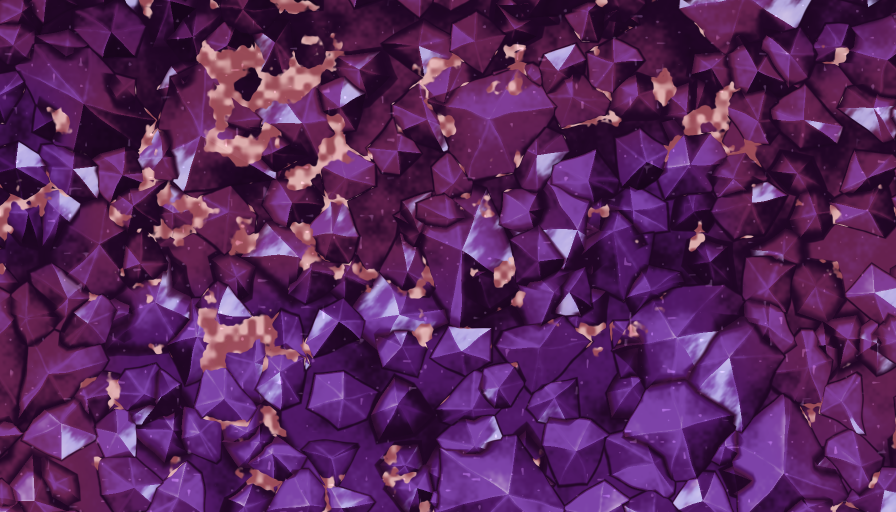
Write a WebGL 1 fragment shader that draws this texture.

```glsl
precision highp float;
// Amethyst geode: overlapping faceted violet crystals with dark crevices, glints and rosy crust.
uniform vec2 u_resolution;

#define BIG_SCALE 4.3      // large crystals per canvas height
#define SMALL_SCALE 9.0    // small crystals per canvas height
#define EXPOSURE 0.47      // mean tone of the facets
#define FACET_CONTRAST 0.42
#define GLINT_LEVEL 0.93   // facets above this level reflect the light
#define CRUST_LEVEL 0.73   // higher means less crust
#define SHADOW vec3(0.13, 0.025, 0.15)
#define DEEP vec3(0.31, 0.09, 0.40)
#define VIOLET vec3(0.49, 0.26, 0.66)
#define LILAC vec3(0.76, 0.64, 0.82)
#define WINE vec3(0.40, 0.13, 0.31)
#define ROSE vec3(0.75, 0.37, 0.42)

const float TAU = 6.28318;

struct Surface {
  float height;  // highest crystal
  float below;   // second highest crystal
  float ridge;   // distance to the nearest facet edge
  float facet;   // random value of the facet
  vec2 normal;   // downhill direction of the facet
};

vec3 hash3(vec2 p) {
  vec3 q = fract(p.xyx * vec3(0.1031, 0.1030, 0.0973));
  q += dot(q, q.yxz + 33.33);
  return fract((q.xxy + q.yzz) * q.zyx);
}

float noise(vec2 p) {
  vec2 i = floor(p), f = fract(p);
  f = f * f * (3.0 - 2.0 * f);
  float low = mix(hash3(i).x, hash3(i + vec2(1.0, 0.0)).x, f.x);
  float high = mix(hash3(i + vec2(0.0, 1.0)).x, hash3(i + 1.0).x, f.x);
  return mix(low, high, f.y);
}

float fbm(vec2 p) {
  float sum = 0.0, gain = 0.53;
  for (int i = 0; i < 4; i++) {
    sum += gain * noise(p);
    p = mat2(1.6, 1.2, -1.2, 1.6) * p + 7.7;
    gain *= 0.5;
  }
  return sum;
}

// Adds one grid of irregular six-sided pyramids, keeping the highest.
void addCrystals(vec2 p, float scale, float lift, inout Surface s) {
  vec2 q = p * scale, cell = floor(q);
  for (int y = -1; y <= 1; y++) {
    for (int x = -1; x <= 1; x++) {
      vec2 corner = cell + vec2(float(x), float(y));
      vec2 id = corner + scale * 10.0;
      vec3 seed = hash3(id);
      vec2 d = q - corner - 0.1 - 0.8 * seed.xy;
      float slope = -9.0, nextSlope = -9.0, facet = 0.0;
      vec2 normal = vec2(0.0);
      for (int i = 0; i < 6; i++) {
        float n = float(i);
        vec3 r = hash3(id + vec2(17.3, 9.1) * (n + 1.0));
        float angle = (n + seed.z + 0.6 * r.x) * TAU / 6.0;
        vec2 dir = vec2(cos(angle), sin(angle)) * (0.75 + 0.7 * r.y);
        float m = dot(d, dir);
        if (m > slope) {
          nextSlope = slope;
          slope = m;
          normal = dir;
          facet = r.z;
        } else {
          nextSlope = max(nextSlope, m);
        }
      }
      float wall = 5.0 * max(slope - 0.42 - 0.12 * seed.x, 0.0);
      float h = (lift + 0.55 * fract(seed.z * 7.0) - slope - wall) / scale;
      if (h > s.height) {
        s = Surface(h, s.height, (slope - nextSlope) / scale, facet, normal);
      } else {
        s.below = max(s.below, h);
      }
    }
  }
}

vec3 toneRamp(float t, float warmth) {
  vec3 c = mix(SHADOW * 0.7, SHADOW, smoothstep(-0.1, 0.14, t));
  c = mix(c, mix(DEEP, WINE, warmth), smoothstep(0.12, 0.40, t));
  c = mix(c, mix(VIOLET, WINE * 1.35, 0.3 * warmth), smoothstep(0.40, 0.70, t));
  return mix(c, LILAC, smoothstep(0.74, 1.05, t));
}

vec3 geode(vec2 p, float heightOnCanvas) {
  vec2 bent = p + 0.008 * vec2(noise(p * 22.0), noise(p * 22.0 + 40.0));
  Surface s = Surface(-0.02, -0.05, 0.1, 0.3, vec2(0.0));
  addCrystals(bent, BIG_SCALE, 0.12, s);
  addCrystals(bent + 3.7, SMALL_SCALE, 0.2, s);
  float gap = s.height - s.below;
  float cloud = fbm(p * 11.0 + s.facet * 20.0);
  float fine = noise(p * 130.0);
  float region = noise(p * 2.3 + 5.0);

  // Facet light, inner clouds, and shade toward the crevices
  float tone = EXPOSURE + FACET_CONTRAST * (s.facet - 0.5);
  tone += 0.12 * dot(s.normal, vec2(-0.5, 0.75)) + 1.5 * (s.height - 0.05);
  tone += 0.55 * (cloud - 0.5) + 0.07 * (fine - 0.5);
  tone += 0.22 * (region - 0.5) + 0.24 * (0.45 - heightOnCanvas);
  tone *= mix(0.42, 1.0, smoothstep(0.0, 0.028, gap));
  float edge = 1.0 - smoothstep(0.0, 0.006, s.ridge);
  tone += 0.10 * edge * smoothstep(0.01, 0.03, gap);
  float warmth = smoothstep(0.38, 0.72, noise(p * 3.1 + 20.0) + 0.35 * (heightOnCanvas - 0.4));
  warmth = max(warmth, 0.7 * (1.0 - smoothstep(0.002, 0.012, gap)));
  vec3 color = toneRamp(tone, warmth);

  // Cool reflections on a few facets
  float streak = fbm(vec2(p.x + p.y, 2.0 * (p.y - p.x)) * 12.0);
  float glint = smoothstep(GLINT_LEVEL - 0.01, GLINT_LEVEL, s.facet);
  glint *= smoothstep(0.36, 0.62, streak) * smoothstep(0.0, 0.015, gap);
  color = mix(color, mix(vec3(0.52, 0.50, 0.86), vec3(0.88, 0.85, 0.96), streak), 0.9 * glint);

  // Ragged mineral crust gathered along the crevices
  float crust = fbm(p * 17.0 + 60.0) + 0.25 * noise(p * 2.6 + 31.0) - 4.0 * min(gap, 0.05);
  float crustMask = smoothstep(CRUST_LEVEL, CRUST_LEVEL + 0.04, crust);
  vec3 crustColor = mix(ROSE * 0.85, vec3(0.92, 0.73, 0.72), smoothstep(0.3, 0.8, noise(p * 65.0)));
  color = mix(color, crustColor, 0.92 * crustMask);

  // Tiny dust sparkles
  return color + 0.25 * LILAC * smoothstep(0.90, 0.98, noise(p * 95.0 + 11.0));
}

void main() {
  vec3 color = vec3(0.0);
  for (int i = 0; i < 4; i++) {
    vec2 offset = vec2(mod(float(i), 2.0), floor(float(i) / 2.0)) * 0.5 - 0.25;
    vec2 p = (gl_FragCoord.xy + offset) / u_resolution.y;
    color += 0.25 * geode(p, p.y);
  }
  gl_FragColor = vec4(color, 1.0);
}
```
